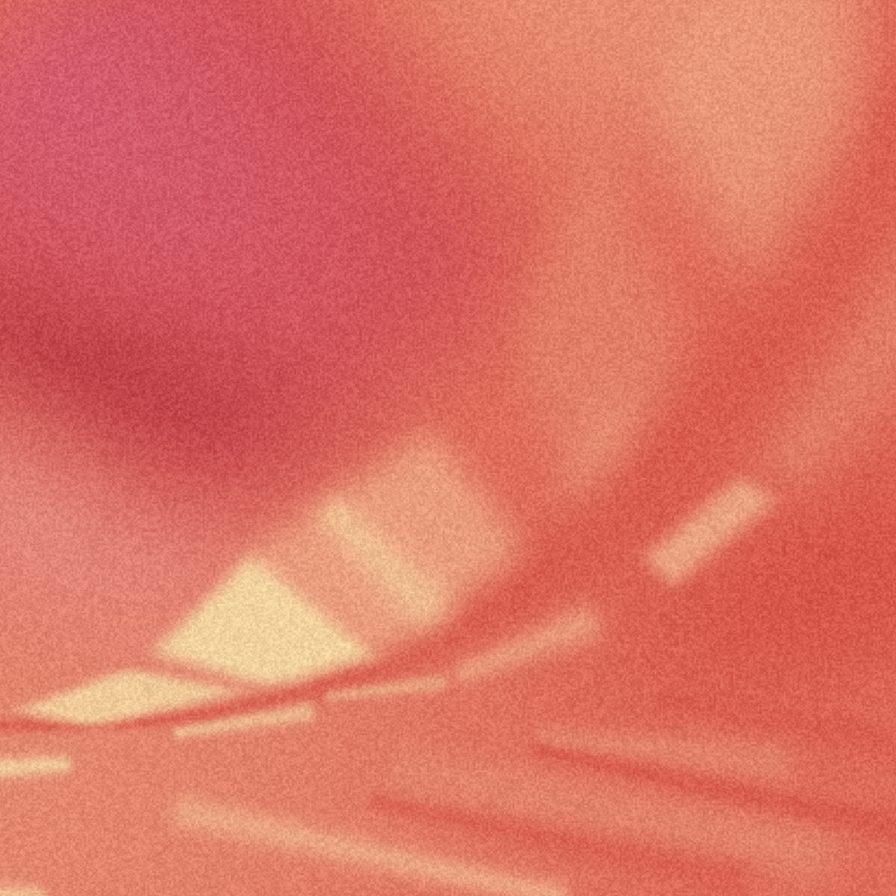
This background is drawn by a Shadertoy shader. Its source:

```glsl
// Warm abstract light: crimson and coral fields crossed by soft window-like light.
// Broad gaussian glows set the ground, blurred quads and tapered streaks form
// the lit patches, a curved shadow sweeps across, and fine grain covers it all.

const vec3 CORAL   = vec3(0.87, 0.42, 0.35);
const vec3 SALMON  = vec3(0.89, 0.53, 0.43);
const vec3 PEACH   = vec3(0.92, 0.63, 0.50);
const vec3 CREAM   = vec3(0.95, 0.84, 0.63);
const vec3 RED     = vec3(0.84, 0.33, 0.28);
const vec3 CRIMSON = vec3(0.82, 0.32, 0.32);
const vec3 WINE    = vec3(0.74, 0.25, 0.28);
const vec3 ROSE    = vec3(0.83, 0.36, 0.43);
const vec3 BLUSH   = vec3(0.89, 0.53, 0.49);

// Rotated elliptical gaussian.
float glow(vec2 p, vec2 center, vec2 radii, float angle) {
    float c = cos(angle), s = sin(angle);
    vec2 q = mat2(c, -s, s, c) * (p - center) / radii;
    return exp(-dot(q, q));
}

// Blurred half plane to the left of the edge a to b.
float halfPlane(vec2 p, vec2 a, vec2 b, float blur) {
    vec2 e = normalize(b - a), q = p - a;
    return smoothstep(-blur, blur, e.x * q.y - e.y * q.x);
}

// Blurred convex quad, corners counterclockwise.
float softQuad(vec2 p, vec2 a, vec2 b, vec2 c, vec2 d, float blur) {
    return halfPlane(p, a, b, blur) * halfPlane(p, b, c, blur)
         * halfPlane(p, c, d, blur) * halfPlane(p, d, a, blur);
}

// Gaussian stroke whose width runs from w0 to w1.
float streak(vec2 p, vec2 a, vec2 b, float w0, float w1) {
    vec2 e = b - a;
    float t = clamp(dot(p - a, e) / dot(e, e), 0.0, 1.0);
    float d = length(p - a - e * t) / mix(w0, w1, t);
    return exp(-d * d);
}

// Curved shadow that widens as it climbs to the right.
float sweep(vec2 p) {
    float x = max(p.x, 0.001);
    float height = 0.19 + 0.66 * pow(x, 2.66);
    float slope = 1.76 * pow(x, 1.66);
    float d = (p.y - height) / sqrt(1.0 + slope * slope);
    d /= mix(0.008, 0.065, smoothstep(0.2, 0.85, x));
    return exp(-d * d);
}

float hash(vec2 p) {
    vec3 q = fract(vec3(p.xyx) * 0.1031);
    q += dot(q, q.yzx + 33.33);
    return fract((q.x + q.y) * q.z);
}

float valueNoise(vec2 p) {
    vec2 i = floor(p), f = fract(p);
    f = f * f * (3.0 - 2.0 * f);
    return mix(mix(hash(i), hash(i + vec2(1, 0)), f.x),
               mix(hash(i + vec2(0, 1)), hash(i + vec2(1, 1)), f.x), f.y);
}

// Broad colour fields.
vec3 ground(vec2 p) {
    vec3 col = mix(CORAL, SALMON, glow(p, vec2(0.0, 0.12), vec2(0.55, 0.36), 0.0));
    col = mix(col, BLUSH, 0.9 * glow(p, vec2(0.04, 0.43), vec2(0.28, 0.12), -0.4));
    col = mix(col, PEACH, 0.65 * glow(p, vec2(0.68, 1.0), vec2(0.30, 0.17), -0.3));
    col = mix(col, RED, 0.9 * glow(p, vec2(0.93, 0.35), vec2(0.27, 0.13), 0.35));
    vec3 mass = mix(CRIMSON, ROSE, glow(p, vec2(0.06, 0.90), vec2(0.42, 0.20), -0.6));
    mass = mix(mass, WINE, 0.85 * glow(p, vec2(0.08, 0.585), vec2(0.28, 0.085), -0.3));
    float cover = softQuad(p, vec2(-0.3, 0.72), vec2(0.25, 0.40),
                           vec2(0.60, 0.70), vec2(0.24, 1.18), 0.11);
    return mix(col, mass, cover);
}

// Large translucent panels and the shadow crossing them.
vec3 panels(vec3 col, vec2 p) {
    float upper = softQuad(p, vec2(0.72, 0.90), vec2(0.855, 0.66), vec2(0.98, 0.82), vec2(0.90, 1.2), 0.055);
    float middle = softQuad(p, vec2(0.565, 0.61), vec2(0.66, 0.44), vec2(0.78, 0.58), vec2(0.66, 0.84), 0.045);
    col = mix(col, PEACH, 0.65 * upper);
    col = mix(col, SALMON, 0.65 * middle);
    col = mix(col, PEACH, 0.65 * glow(p, vec2(0.675, 0.49), vec2(0.035, 0.075), -0.5));
    col = mix(col, SALMON, 0.65 * streak(p, vec2(0.89, 0.50), vec2(1.03, 0.68), 0.045, 0.06));
    return mix(col, RED, 0.65 * sweep(p));
}

// Bright patches and the fan of rays along the floor.
vec3 lights(vec3 col, vec2 p) {
    float wide = softQuad(p, vec2(0.26, 0.37), vec2(0.42, 0.265), vec2(0.585, 0.385), vec2(0.48, 0.52), 0.032);
    float bright = softQuad(p, vec2(0.17, 0.272), vec2(0.30, 0.232), vec2(0.42, 0.268), vec2(0.28, 0.38), 0.016);
    float low = softQuad(p, vec2(0.02, 0.208), vec2(0.10, 0.188), vec2(0.27, 0.228), vec2(0.145, 0.254), 0.011);
    float tile = softQuad(p, vec2(0.718, 0.378), vec2(0.75, 0.345), vec2(0.866, 0.44), vec2(0.828, 0.47), 0.017);
    col = mix(col, PEACH, 0.9 * wide);
    col = mix(col, CREAM, 0.55 * streak(p, vec2(0.375, 0.425), vec2(0.475, 0.325), 0.02, 0.028));
    col = mix(col, CREAM, 0.95 * bright);
    col = mix(col, CREAM, 0.85 * low);
    col = mix(col, mix(PEACH, CREAM, 0.15), 0.9 * tile);
    col = mix(col, CREAM, 0.60 * streak(p, vec2(0.20, 0.182), vec2(0.34, 0.205), 0.007, 0.012));
    col = mix(col, CREAM, 0.45 * streak(p, vec2(0.37, 0.223), vec2(0.49, 0.238), 0.007, 0.010));
    col = mix(col, PEACH, 0.80 * streak(p, vec2(0.52, 0.25), vec2(0.65, 0.302), 0.014, 0.022));
    col = mix(col, CREAM, 0.80 * streak(p, vec2(-0.02, 0.141), vec2(0.07, 0.147), 0.013, 0.010));
    col = mix(col, CREAM, 0.60 * streak(p, vec2(-0.02, 0.0), vec2(0.04, 0.0), 0.015, 0.012));
    col = mix(col, SALMON, 0.8 * streak(p, vec2(0.46, 0.14), vec2(0.90, 0.05), 0.025, 0.035));
    col = mix(col, SALMON, 0.8 * streak(p, vec2(0.61, 0.178), vec2(0.86, 0.15), 0.012, 0.025));
    col = mix(col, RED, 0.65 * streak(p, vec2(0.60, 0.163), vec2(1.02, 0.072), 0.008, 0.018));
    col = mix(col, RED, 0.45 * streak(p, vec2(0.74, 0.22), vec2(1.02, 0.165), 0.01, 0.022));
    col = mix(col, RED, 0.50 * streak(p, vec2(0.42, 0.105), vec2(0.82, 0.02), 0.010, 0.022));
    return mix(col, mix(PEACH, CREAM, 0.25), 0.8 * streak(p, vec2(0.21, 0.093), vec2(0.62, 0.0), 0.019, 0.016));
}

void mainImage(out vec4 fragColor, in vec2 fragCoord) {
    vec2 p = fragCoord / iResolution.xy;
    vec3 col = lights(panels(ground(p), p), p);
    float grain = valueNoise(p * 410.0) + 0.5 * hash(floor(p * 512.0)) - 0.75;
    col += grain * vec3(0.08, 0.10, 0.09);
    fragColor = vec4(clamp(col, 0.0, 1.0), 1.0);
}
```
